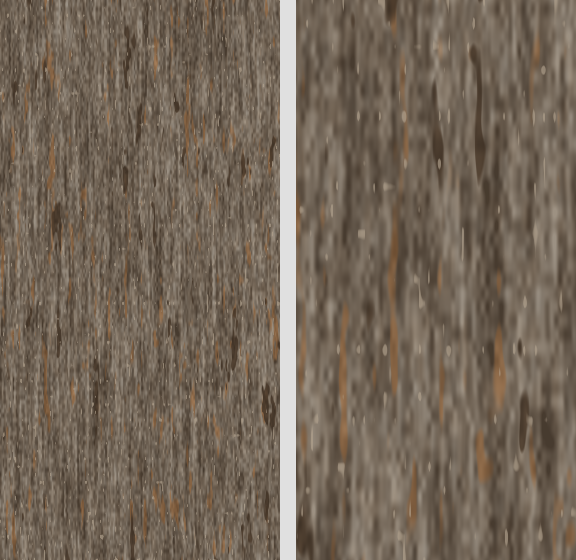
Left, the full canvas; right, a detail of the centre.
Reproduce this texture procedurally as a Shadertoy shader.

```glsl
const vec3 SHADOW = vec3(0.285, 0.230, 0.178);
const vec3 BARK   = vec3(0.452, 0.392, 0.328);
const vec3 PALE   = vec3(0.625, 0.568, 0.500);
const vec3 STREAK = vec3(0.275, 0.215, 0.160);
const vec3 RUST   = vec3(0.560, 0.380, 0.220);
const vec3 FLECK  = vec3(0.700, 0.640, 0.560);
const vec3 COOL   = vec3(0.960, 1.000, 1.050);

// Cells per canvas width, across and along the grain
const vec2 FIBRE_FINE  = vec2(150.0, 11.0);
const vec2 FIBRE_BROAD = vec2(64.0, 4.0);
const vec2 GRAIN       = vec2(190.0, 62.0);
const vec2 STREAK_SIZE = vec2(38.0, 5.5);
const vec2 RAGGED      = vec2(125.0, 26.0);
const vec2 RUST_SIZE   = vec2(85.0, 7.0);
const vec2 FLECK_SIZE  = vec2(165.0, 36.0);
const vec2 CLUMP       = vec2(7.0, 2.0);

const float CONTRAST     = 1.75;
const float STREAK_LEVEL = 0.70;
const float RUST_LEVEL   = 0.66;
const float FLECK_LEVEL  = 0.86;
const float SWAY         = 0.006;

float hash(vec2 p) {
    return fract(sin(dot(p, vec2(127.1, 311.7))) * 43758.5453);
}

float noise(vec2 p) {
    vec2 i = floor(p);
    vec2 f = fract(p);
    f = f * f * (3.0 - 2.0 * f);
    return mix(mix(hash(i), hash(i + vec2(1.0, 0.0)), f.x),
               mix(hash(i + vec2(0.0, 1.0)), hash(i + vec2(1.0, 1.0)), f.x), f.y);
}

// Noise whose columns start at different heights, so cell ends never line up
float fibres(vec2 p, vec2 scale, float seed) {
    vec2 q = p * scale + seed;
    float column = floor(q.x);
    float blend = smoothstep(0.0, 1.0, fract(q.x));
    float left  = noise(vec2(column * 7.0 + 0.5, q.y + 9.0 * hash(vec2(column, seed))));
    float right = noise(vec2(column * 7.0 + 7.5, q.y + 9.0 * hash(vec2(column + 1.0, seed))));
    return mix(left, right, blend);
}

void mainImage(out vec4 fragColor, in vec2 fragCoord) {
    vec2 p = fragCoord / iResolution.x;
    p.x += SWAY * (noise(p * vec2(9.0, 5.0)) - 0.5);
    p.x += 0.3 * SWAY * (noise(p * vec2(60.0, 24.0)) - 0.5);

    // Base fibres
    float grain = noise(p * GRAIN);
    float tone = 0.42 * fibres(p, FIBRE_FINE, 3.0)
               + 0.28 * fibres(p, FIBRE_BROAD, 17.0)
               + 0.30 * grain;
    float level = (tone - 0.5) * CONTRAST;
    vec3 color = level < 0.0 ? mix(BARK, SHADOW, min(-2.0 * level, 1.0))
                             : mix(BARK, PALE, min(2.0 * level, 1.0));
    color *= mix(vec3(1.0), COOL, fibres(p, RAGGED, 29.0));

    // Rusty strands
    float ragged = noise(p * RAGGED + 41.0);
    float clump = noise(p * CLUMP + 5.0) - 0.5;
    float rust = 0.75 * fibres(p, RUST_SIZE, 53.0) + 0.25 * ragged + 0.10 * clump;
    color = mix(color, RUST * (0.75 + 0.5 * tone),
                0.65 * smoothstep(RUST_LEVEL, RUST_LEVEL + 0.12, rust));

    // Dark ragged streaks
    float streak = 0.74 * fibres(p, STREAK_SIZE, 71.0) + 0.26 * ragged - 0.16 * clump;
    color = mix(color, STREAK * (0.85 + 0.3 * grain),
                0.9 * smoothstep(STREAK_LEVEL - 0.03, STREAK_LEVEL + 0.04, streak));

    // Pale flecks
    float fleck = noise(p * FLECK_SIZE + 97.0);
    color = mix(color, FLECK, 0.65 * smoothstep(FLECK_LEVEL, FLECK_LEVEL + 0.08, fleck));

    fragColor = vec4(color, 1.0);
}
```
